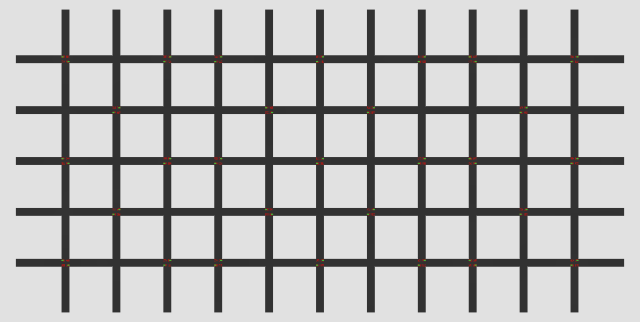
Write a WebGL 2 fragment shader that draws this pattern.

```glsl
#version 300 es
precision highp float;
// Draws a dark 11 by 5 bar lattice on pale grey, with red and green flecks at alternating crossings.

uniform vec2 u_resolution;
out vec4 outColor;

// Lengths are in units of the bar pitch.
const vec2 BAR_COUNT = vec2(11.0, 5.0);
const float CANVAS_WIDTH = 12.574;
const float BAR_HALF_WIDTH = 0.0775;
const float OVERHANG = 0.975;

const vec2 RED_OFFSET = vec2(0.044, 0.049);
const vec2 RED_HALF_SIZE = vec2(0.034, 0.024);
const vec2 GREEN_OFFSET = vec2(0.058, 0.047);
const vec2 GREEN_HALF_SIZE = vec2(0.021, 0.012);
const float SPECKLE_SCALE = 45.0;

const vec3 GROUND = vec3(0.882);
const vec3 BAR = vec3(0.195);
const vec3 RED = vec3(0.60, 0.11, 0.10);
const vec3 GREEN = vec3(0.25, 0.72, 0.20);
const float BAR_SHADE = 0.008;

float hash(vec2 p) {
    vec3 q = fract(vec3(p.xyx) * 0.1031);
    q += dot(q, q.yzx + 33.33);
    return fract((q.x + q.y) * q.z);
}

float valueNoise(vec2 p) {
    vec2 cell = floor(p), f = fract(p);
    f = f * f * (3.0 - 2.0 * f);
    float low = mix(hash(cell), hash(cell + vec2(1, 0)), f.x);
    float high = mix(hash(cell + vec2(0, 1)), hash(cell + vec2(1, 1)), f.x);
    return mix(low, high, f.y);
}

// Area coverage of an axis-aligned box by a square pixel.
float boxCoverage(vec2 p, vec2 halfSize, float pixel) {
    vec2 low = max(p - 0.5 * pixel, -halfSize);
    vec2 high = min(p + 0.5 * pixel, halfSize);
    vec2 overlap = clamp((high - low) / pixel, 0.0, 1.0);
    return overlap.x * overlap.y;
}

// Odd rows mark exactly the columns that even rows leave plain.
bool isMarked(vec2 crossing) {
    float phase = mod(crossing.x, 5.0);
    bool evenColumn = phase < 0.5 || abs(phase - 2.5) < 1.0;
    bool evenRow = mod(crossing.y, 2.0) < 0.5;
    return evenColumn == evenRow;
}

void main() {
    float pixel = CANVAS_WIDTH / u_resolution.x;
    vec2 p = (gl_FragCoord.xy - 0.5 * u_resolution) * pixel;

    // Nearest crossing and position around it.
    vec2 lastIndex = BAR_COUNT - 1.0;
    vec2 grid = p + 0.5 * lastIndex;
    vec2 crossing = clamp(floor(grid + 0.5), vec2(0.0), lastIndex);
    vec2 local = grid - crossing;

    // Bars, with a faint variation in tone.
    vec2 reach = 0.5 * lastIndex + OVERHANG;
    float vertical = boxCoverage(vec2(local.x, p.y), vec2(BAR_HALF_WIDTH, reach.y), pixel);
    float horizontal = boxCoverage(vec2(p.x, local.y), vec2(reach.x, BAR_HALF_WIDTH), pixel);
    vec3 barColor = BAR + BAR_SHADE * (valueNoise(grid * 1.5) - 0.5);
    vec3 color = mix(GROUND, barColor, max(vertical, horizontal));

    // Four speckled red flecks, two of them topped with green on one diagonal.
    if (isMarked(crossing)) {
        float diagonal = mod(crossing.x, 4.0) < 0.5 ? -1.0 : 1.0;
        float speckle = valueNoise(local * SPECKLE_SCALE + crossing * 17.0);
        float redAmount = mix(0.25, 1.0, smoothstep(0.2, 0.75, speckle));
        for (int i = 0; i < 4; i++) {
            vec2 side = vec2(i & 1, i >> 1) * 2.0 - 1.0;
            float red = boxCoverage(local - side * RED_OFFSET, RED_HALF_SIZE, pixel);
            color = mix(color, RED, red * redAmount);
            if (side.x * side.y * diagonal > 0.0) {
                float green = boxCoverage(local - side * GREEN_OFFSET, GREEN_HALF_SIZE, pixel);
                color = mix(color, GREEN, green);
            }
        }
    }

    outColor = vec4(color, 1.0);
}
```
